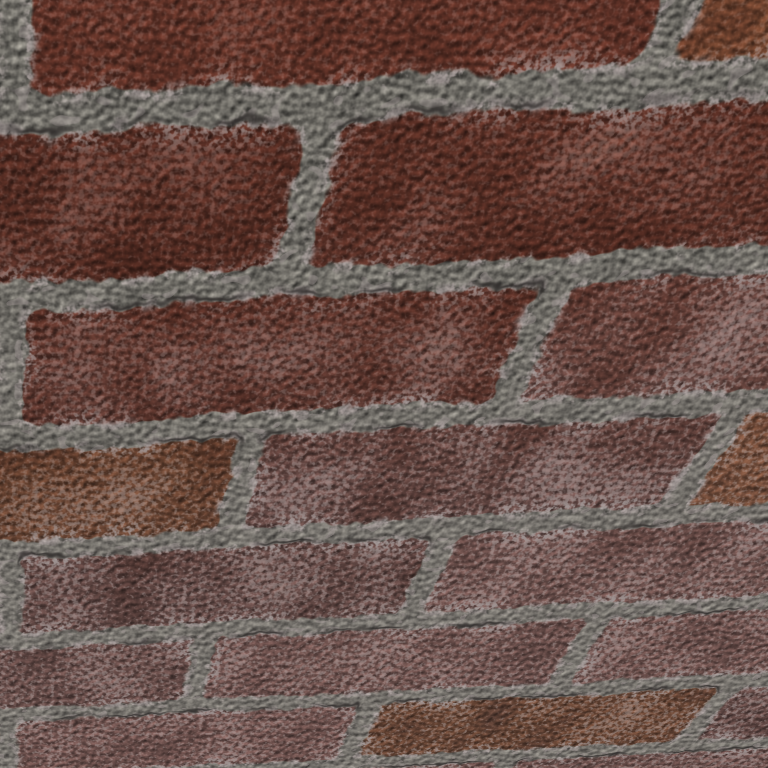
This texture is drawn by a WebGL 1 fragment shader. Its source:

```glsl
precision highp float;
// Weathered brick wall in running bond, seen at a slant so courses shrink downward.
// The canvas is projected onto the wall plane, where a rounded-box distance splits
// brick from mortar; gradient noise adds grain, salt bloom, crust and worn edges.
uniform vec2 u_resolution;

#define PERSPECTIVE 0.1465  // shrinking of each course toward the bottom
#define TILT 0.049          // rise of the courses toward the right
#define BRICK_PITCH 0.823   // brick and joint length where depth is 1
#define ASPECT 3.2          // brick pitch over course pitch
#define JOINT 0.097         // half joint width in course units
#define GRAIN 125.0         // surface grain cells across the canvas
#define WEAR 0.035          // raggedness of brick edges
#define BLOOM 0.55          // strength of the pale salt film

const vec3 RED = vec3(0.355, 0.185, 0.145);
const vec3 MAUVE = vec3(0.405, 0.300, 0.285);
const vec3 OCHRE = vec3(0.430, 0.275, 0.180);
const vec3 MORTAR = vec3(0.425, 0.415, 0.390);
const vec3 SALT = vec3(0.620, 0.580, 0.575);
const vec3 SHADOW = vec3(0.190, 0.175, 0.170);

float hash(vec2 p) {
  return fract(sin(dot(p, vec2(127.1, 311.7))) * 43758.55);
}

vec2 gradient(vec2 cell) {
  float angle = 6.2832 * hash(cell);
  return vec2(cos(angle), sin(angle));
}

float noise(vec2 p) {
  vec2 i = floor(p), f = fract(p);
  vec2 t = f * f * f * (f * (f * 6.0 - 15.0) + 10.0);
  vec2 e = vec2(1.0, 0.0);
  float low = mix(dot(gradient(i), f), dot(gradient(i + e), f - e), t.x);
  float high = mix(dot(gradient(i + e.yx), f - e.yx),
                   dot(gradient(i + 1.0), f - 1.0), t.x);
  return 1.4 * mix(low, high, t.y);
}

float fbm(vec2 p) {
  float sum = 0.0, gain = 0.6;
  for (int i = 0; i < 4; i++) {
    sum += gain * noise(p);
    p = mat2(1.6, 1.2, -1.2, 1.6) * p + 7.3;
    gain *= 0.5;
  }
  return sum;
}

float roundBox(vec2 p, vec2 halfSize, float radius) {
  vec2 q = abs(p) - halfSize + radius;
  return length(max(q, 0.0)) + min(max(q.x, q.y), 0.0) - radius;
}

void main() {
  vec2 view = gl_FragCoord.xy / u_resolution;
  view.y = 1.0 - view.y;

  // Project onto the wall: x counts bricks, y counts courses downward
  float depth = 0.271 / (0.2931 - PERSPECTIVE * (view.y + TILT * view.x));
  vec2 wall = vec2(view.x * depth / BRICK_PITCH - 0.02, (depth - 1.0) / PERSPECTIVE);
  vec2 surface = wall * vec2(ASPECT, 1.0);
  wall.y += 0.025 * noise(surface * 0.9 + 3.0);
  float course = floor(wall.y);
  wall.x += 0.5 * mod(course + 1.0, 2.0);
  vec2 id = vec2(floor(wall.x), course);
  vec2 local = (fract(wall) - 0.5) * vec2(ASPECT, 1.0);

  // Ragged brick outline, negative inside the brick
  float edge = roundBox(local, vec2(0.5 * ASPECT, 0.5) - JOINT, 0.06);
  edge += WEAR * (noise(surface * 3.5) + 0.7 * noise(surface * 13.0));
  float soft = max(0.012, 1.2 * depth * depth / (0.271 * u_resolution.y));
  float brickMask = 1.0 - smoothstep(-soft, soft, edge);

  // Grain lit from above
  vec2 fine = view * GRAIN * mix(1.0, depth, 0.35);
  float grain = noise(fine) + 0.5 * noise(fine * 2.1 + 5.0);
  float relief = noise(fine * 0.8 + 9.0) - noise(fine * 0.8 + vec2(9.2, 9.5));
  float blotch = fbm(surface * 1.7 + id * 5.0);

  // Brick tone: fired hue cycles through the bond, haze builds toward the bottom
  float haze = smoothstep(-0.2, 3.6, wall.y + 1.2 * blotch + hash(id + 4.0) - 0.5);
  float kiln = cos(6.2832 * (id.y / 6.0 + id.x / 2.0 - 1.0 / 3.0));
  vec3 brick = mix(RED, MAUVE, haze);
  brick = mix(brick, OCHRE, 0.65 * smoothstep(0.6, 1.0, kiln + 0.3 * blotch));
  brick *= 0.92 + 0.16 * hash(id) + 0.25 * blotch;
  brick *= 1.0 + 0.20 * grain + 0.35 * relief;

  // Salt film, gathered on grain crests and near the brick rim
  float rim = smoothstep(-0.16, 0.0, edge) * smoothstep(-0.2, 0.5, blotch + 0.1);
  float film = smoothstep(-0.25, 0.8, grain + 0.8 * blotch);
  brick = mix(brick, SALT, clamp(BLOOM * film * (0.35 + 0.55 * haze + 0.9 * rim), 0.0, 1.0));

  // Sandy mortar with pale pebbles
  float pebble = smoothstep(0.38, 0.55, noise(surface * vec2(10.0, 13.0) + 20.0));
  vec3 mortar = MORTAR * (1.0 + 0.20 * grain + 0.40 * relief + 0.22 * fbm(surface * 5.0));
  mortar = mix(mortar, SALT, 0.40 * pebble + 0.14 * haze);
  vec3 color = mix(mortar, brick, brickMask);

  // Broken pale crust on the edges and a thin crack above each brick
  float crust = exp(-pow((edge - 0.015) / 0.035, 2.0));
  crust *= smoothstep(-0.1, 0.5, noise(surface * 8.0 + 31.0) + 0.4 * grain);
  color = mix(color, SALT * (1.0 + 0.2 * grain), 0.75 * crust);
  float crack = exp(-pow((edge - 0.022) / 0.016, 2.0)) * smoothstep(0.30, 0.40, -local.y);
  crack *= smoothstep(-0.25, 0.25, noise(surface * vec2(2.2, 1.0) + 14.0));
  color = mix(color, SHADOW, 0.8 * crack);

  gl_FragColor = vec4(clamp(color, 0.0, 1.0), 1.0);
}
```
